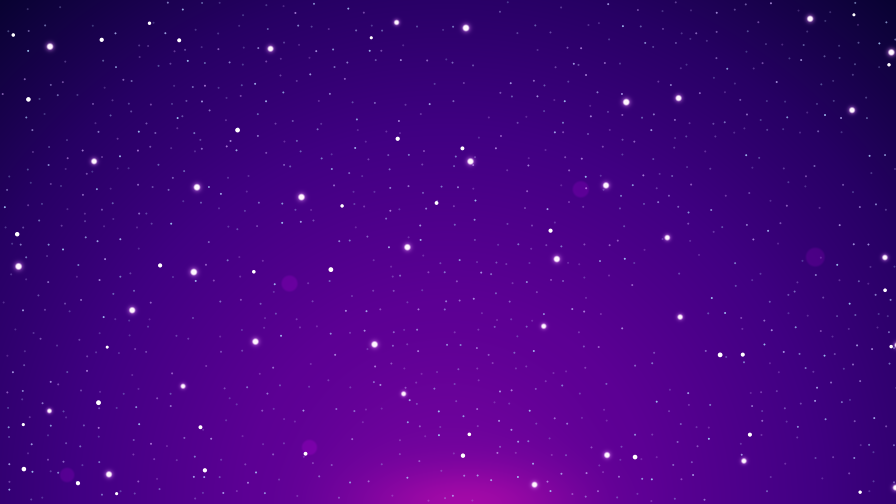
Write a Shadertoy shader that draws this background.

```glsl
#define GLOW_CENTER 0.52
#define GLOW_SIZE vec2(0.30, 0.12)
#define DUST_ROWS 28.0
#define DUST_RADIUS 0.0019
#define DOT_ROWS 9.0
#define DOT_RADIUS 0.0048
#define STAR_ROWS 7.0
#define STAR_RADIUS 0.0060
#define HALO_RADIUS 0.0085
#define DISC_ROWS 3.0
#define DISC_RADIUS 0.022

const vec3 MAGENTA  = vec3(0.43, 0.01, 0.61);
const vec3 VIOLET   = vec3(0.36, 0.00, 0.58);
const vec3 INDIGO   = vec3(0.25, 0.00, 0.51);
const vec3 DEEP     = vec3(0.15, 0.00, 0.39);
const vec3 MIDNIGHT = vec3(0.03, 0.01, 0.19);
const vec3 PINK     = vec3(0.66, 0.04, 0.66);

vec3 hash3(vec2 cell) {
    vec3 q = fract(cell.xyx * vec3(0.1031, 0.1030, 0.0973));
    q += dot(q, q.yxz + 33.33);
    return fract((q.xxy + q.yzz) * q.zyx);
}

// One jittered point per cell: x = distance, y = random value, z = presence
vec3 scatter(vec2 p, float rows, float margin, float share, float seed) {
    vec2 cell = floor(p * rows);
    vec3 rnd = hash3(cell + seed);
    vec2 point = mix(vec2(margin), vec2(1.0 - margin), rnd.xy);
    float present = step(hash3(cell + seed + 57.0).x, share);
    return vec3(length(fract(p * rows) - point) / rows, rnd.z, present);
}

float disc(float d, float radius, float soft) {
    return 1.0 - smoothstep(radius - soft, radius + soft, d);
}

// Layered sines gather the dust into loose clusters
float dustShare(vec2 p) {
    vec2 c = floor(p * DUST_ROWS) / DUST_ROWS;
    float wave = sin(c.x * 7.0 + 2.0 * sin(c.y * 5.0));
    wave += 0.6 * sin(c.y * 13.0 - c.x * 9.0);
    return 0.72 + 0.18 * wave;
}

vec3 sky(vec2 p, float aspect) {
    float d = length(p - vec2(0.5 * aspect, 0.0));
    vec3 color = mix(MAGENTA, VIOLET, smoothstep(0.10, 0.42, d));
    color = mix(color, INDIGO, clamp((d - 0.40) / 0.34, 0.0, 1.0));
    color = mix(color, DEEP, clamp((d - 0.74) / 0.29, 0.0, 1.0));
    color = mix(color, MIDNIGHT, clamp((d - 1.03) / 0.31, 0.0, 1.0));

    // Flattened glow on the lower edge
    vec2 g = (p - vec2(GLOW_CENTER * aspect, 0.0)) / GLOW_SIZE;
    return mix(color, PINK, 0.9 * exp(-2.5 * dot(g, g)));
}

void mainImage(out vec4 fragColor, in vec2 fragCoord) {
    vec2 p = fragCoord / iResolution.y;
    float aspect = iResolution.x / iResolution.y;
    float soft = 0.6 / iResolution.y;
    vec3 color = sky(p, aspect);

    // Faint purple discs
    vec3 s = scatter(p, DISC_ROWS, 0.10, 0.30, 11.0);
    float size = DISC_RADIUS * mix(0.6, 1.0, s.y);
    color += vec3(0.09, 0.0, 0.07) * s.z * disc(s.x, size, 0.003);

    // Fine dust, from lavender to pale blue
    s = scatter(p, DUST_ROWS, 0.12, dustShare(p), 23.0);
    vec3 tint = mix(vec3(0.80, 0.60, 0.95), vec3(0.65, 0.85, 1.0), fract(s.y * 7.0));
    float level = mix(0.25, 0.85, s.y * s.y);
    color = mix(color, tint, level * s.z * disc(s.x, DUST_RADIUS, soft));

    // Plain white dots
    s = scatter(p, DOT_ROWS, 0.08, 0.22, 41.0);
    size = DOT_RADIUS * mix(0.6, 1.0, s.y);
    color = mix(color, vec3(1.0), s.z * disc(s.x, size, soft));

    // Bright stars with halos
    s = scatter(p, STAR_ROWS, 0.16, 0.38, 83.0);
    size = mix(0.55, 1.0, sqrt(s.y));
    float r = s.x / (HALO_RADIUS * size);
    color = mix(color, vec3(0.85, 0.50, 0.95), 0.75 * s.z * exp(-r * r));
    color = mix(color, vec3(1.0, 0.97, 1.0), s.z * disc(s.x, STAR_RADIUS * size, 2.0 * soft));

    fragColor = vec4(clamp(color, 0.0, 1.0), 1.0);
}
```
